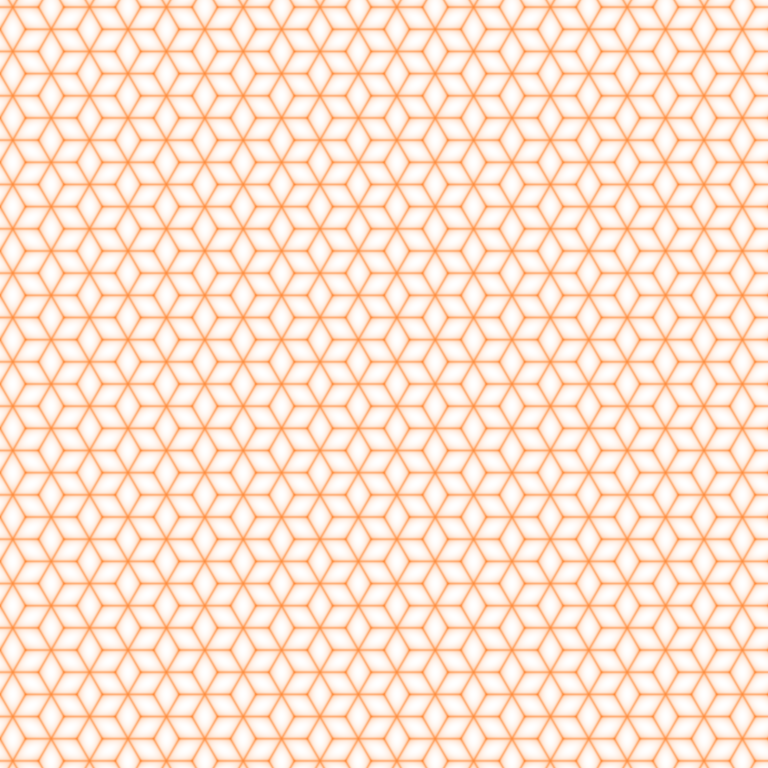
A WebGL 2 fragment shader for this pattern:

```glsl
#version 300 es
precision highp float;
// Rhombille tiling: six-armed stars of orange lines with a soft inner glow on white.
// Each point is folded into one sector around its nearest star, where skewed
// coordinates give the distance to both pairs of rhombus sides.

uniform vec2 u_resolution;
out vec4 fragColor;

const float EDGES_ACROSS = 30.0;       // rhombus sides per canvas width
const float LINE_SIGMA = 0.037;        // line softness, in rhombus sides
const float LINE_STRENGTH = 0.32;
const float GLOW_STRENGTH = 0.20;
const float GLOW_POWER = 2.2;
const vec3 PAPER = vec3(1.0, 1.0, 1.0);
const vec3 INK = vec3(1.0, 0.41, 0.0);

const float SQRT3 = 1.7320508;
const vec2 STAR_CELL = vec2(3.0, SQRT3);

// Offset from the nearest star centre, on two interleaved rectangular grids
vec2 nearestStar(vec2 p) {
    vec2 a = p - STAR_CELL * round(p / STAR_CELL);
    vec2 shifted = p - 0.5 * STAR_CELL;
    vec2 b = shifted - STAR_CELL * round(shifted / STAR_CELL);
    return dot(a, a) < dot(b, b) ? a : b;
}

// Coordinates along the two sides of the rhombus, each from 0 to 1
vec2 rhombusCoords(vec2 q) {
    q = abs(q);
    float t = q.y * 2.0 / SQRT3;
    float s = q.x - 0.5 * t;
    return s < 0.0 ? vec2(-s, t + s) : vec2(s, t);
}

void main() {
    float canvas = min(u_resolution.x, u_resolution.y);
    vec2 p = (gl_FragCoord.xy - 0.5 * u_resolution) / canvas * EDGES_ACROSS;
    p.x += 1.0;                        // a three-way corner sits at the centre

    // 0 on the rhombus midline, 1 on its sides, for each pair of sides
    vec2 nearness = clamp(abs(2.0 * rhombusCoords(nearestStar(p)) - 1.0), 0.0, 1.0);
    vec2 sideDistance = (1.0 - nearness) * SQRT3 * 0.25;

    // Thin core line, never narrower than the pixel grid can show
    float sigma = max(LINE_SIGMA, 0.5 * EDGES_ACROSS / canvas);
    vec2 x = sideDistance / sigma;
    vec2 core = LINE_STRENGTH * exp(-0.5 * x * x);

    // Wide glow fading into the rhombus
    vec2 glow = GLOW_STRENGTH * pow(nearness, vec2(GLOW_POWER));

    // Overlapping sides deepen the colour at the corners
    vec2 clear = 1.0 - core - glow;
    fragColor = vec4(mix(INK, PAPER, clear.x * clear.y), 1.0);
}
```
